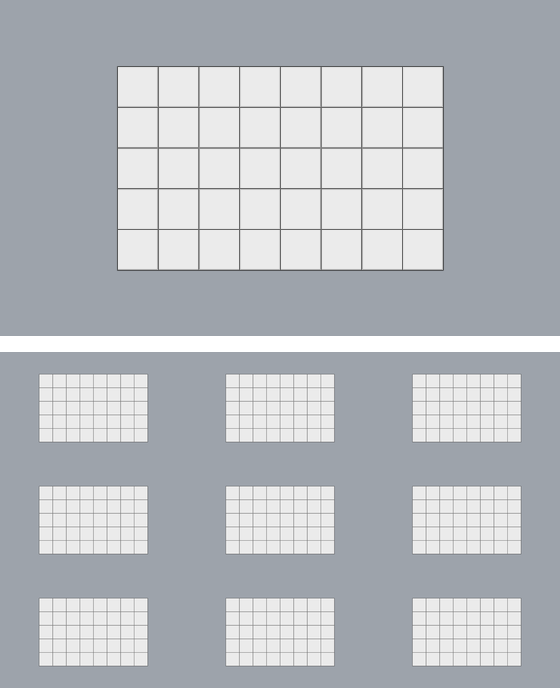
Top: one tile. Bottom: repeated 3 by 3.
This pattern is drawn by a Shadertoy shader. Its source:

```glsl
// A pale sheet of 8 by 5 square cells ruled with thin black lines, centred on flat grey.
// Each line is the distance to its nearest grid index, box filtered over the pixel;
// the plain margin meets itself at every canvas edge, so the whole tiles.

// Share of a filter window of width w, centred at x, that lies between lo and hi.
vec2 coverage(vec2 x, vec2 lo, vec2 hi, float w) {
    return (clamp(x + 0.5 * w, lo, hi) - clamp(x - 0.5 * w, lo, hi)) / w;
}

void mainImage(out vec4 fragColor, in vec2 fragCoord) {
    const vec2 cells = vec2(8.0, 5.0);
    const float halfLine = 0.5 / 56.0;

    // One unit is one cell; the canvas is 8.25 cells high.
    float unitsPerPixel = 8.25 / iResolution.y;
    vec2 grid = (fragCoord - 0.5 * iResolution.xy) * unitsPerPixel + 0.5 * cells;
    grid += vec2(-halfLine, halfLine);
    float window = 1.3 * unitsPerPixel;

    // Sheet, and the slightly larger area its outer rules reach.
    vec2 sheet = coverage(grid, vec2(0.0), cells, window);
    vec2 ruled = coverage(grid, vec2(-halfLine), cells + halfLine, window);

    // Rules between cells and around the border.
    vec2 offset = grid - clamp(round(grid), vec2(0.0), cells);
    vec2 rules = coverage(offset, vec2(-halfLine), vec2(halfLine), window) * ruled.yx;
    float ink = max(rules.x, rules.y);

    vec3 color = mix(vec3(0.616, 0.640, 0.670), vec3(0.922), sheet.x * sheet.y);
    color = mix(color, vec3(0.0), ink);
    fragColor = vec4(color, 1.0);
}
```
